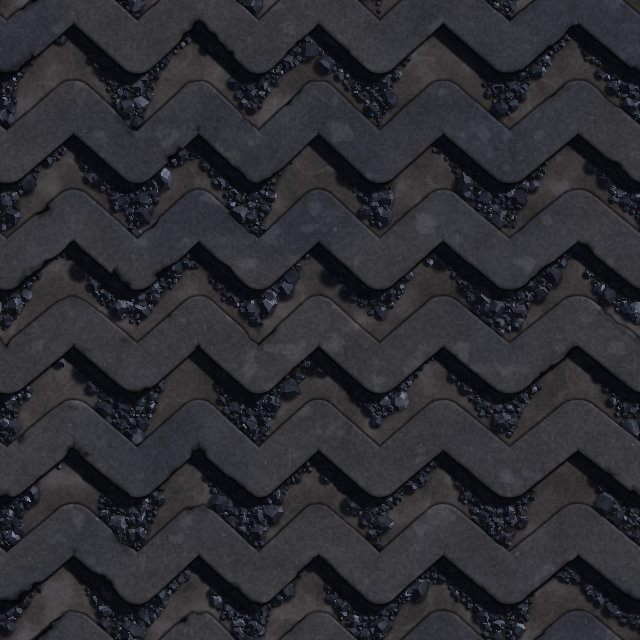
Give the GLSL for this texture, as a WebGL 1 fragment shader.

```glsl
precision highp float;
// Rows of dark rubber zigzag treads with broken coal lying in the grooves.
uniform vec2 u_resolution;

const float TAU = 6.28318;
const float PITCH = 0.2;             // five zigzags across
const float ROW = 1.0 / 6.0;         // six treads down
const float RISE = 0.087;            // height of each zigzag
const float HALF_WIDTH = 0.0345;     // half the tread thickness
const vec2 PEAK = vec2(0.115, 0.845);
const float BEND = 0.0115;           // uneven spacing across
const float SAG = 0.005;             // uneven spacing down
const vec2 LIGHT = vec2(0.707, 0.707);
const float SHADOW_REACH = 0.024;
const float BEVEL = 0.006;
const float COAL_LIMIT = 0.80;       // lower means more coal
const vec3 RUBBER = vec3(0.185, 0.19, 0.225);
const vec3 RUBBER_WORN = vec3(0.22, 0.217, 0.235);
const vec3 EARTH = vec3(0.225, 0.21, 0.215);
const vec3 DUST = vec3(0.36, 0.355, 0.375);
const vec3 SHADE = vec3(0.03, 0.035, 0.055);
const vec3 COAL_LIT = vec3(0.36, 0.38, 0.44);

float hash(vec2 c) {
  vec3 q = fract(c.xyx * 0.1031);
  q += dot(q, q.yzx + 33.33);
  return fract((q.x + q.y) * q.z);
}

// Value noise that wraps after n cells
float noise(vec2 p, float n) {
  vec2 i = floor(p * n), f = fract(p * n);
  f = f * f * (3.0 - 2.0 * f);
  vec2 a = mod(i, n), b = mod(i + 1.0, n);
  return mix(mix(hash(a), hash(vec2(b.x, a.y)), f.x),
             mix(hash(vec2(a.x, b.y)), hash(b), f.x), f.y);
}

float fbm(vec2 p, float n) {
  float sum = 0.0, amp = 0.5;
  for (int i = 0; i < 4; i++) {
    sum += amp * noise(p, n);
    n *= 2.0;
    amp *= 0.5;
  }
  return sum / 0.9375;
}

// x: distance to the tread edge, y: place between two treads, z: offset from peak
vec3 tread(vec2 p) {
  p += vec2(BEND, SAG) * (1.0 - cos(TAU * (p - vec2(0.16, 0.14)))) - PEAK;
  float x = mod(p.x + 0.5 * PITCH, PITCH) - 0.5 * PITCH;
  float drop = 2.0 * RISE * abs(x) / PITCH;
  float v = (p.y + drop) / ROW;
  vec2 q = vec2(abs(x), (v - floor(v + 0.5)) * ROW - drop);
  vec2 leg = vec2(0.5 * PITCH, -RISE);
  float t = clamp(dot(q, leg) / dot(leg, leg), 0.0, 1.0);
  return vec3(length(q - leg * t) - HALF_WIDTH, fract(v), x / PITCH);
}

// Coal gathers under the upper tread and in the valleys
float coalDensity(vec2 p, vec3 t) {
  float up = clamp((t.y - 0.27) / 0.46, 0.0, 1.0);
  return 0.75 * fbm(p, 11.0) + 0.55 * up + 1.4 * t.z * t.z + 0.15 * sin(TAU * t.z);
}

// Faceted lumps; pile holds height, brightness and cast shadow
void addCoal(vec2 p, float cells, float seed, inout vec3 pile) {
  for (int j = -1; j <= 1; j++) for (int i = -1; i <= 1; i++) {
    vec2 cell = floor(p * cells) + vec2(float(i), float(j));
    vec2 id = mod(cell, cells) + seed;
    vec2 jitter = vec2(hash(id + 3.7), hash(id + 9.2));
    vec2 centre = (cell + 0.2 + 0.6 * jitter) / cells;
    float radius = mix(0.34, 0.66, hash(id + 5.1)) / cells;
    vec3 t = tread(centre);
    if (t.x < 0.3 * radius || coalDensity(centre, t) < COAL_LIMIT) continue;
    vec2 q = (p - centre) / radius;
    float h = 0.4 + 0.25 * jitter.x;
    float bright = 0.25 + 0.3 * jitter.y;
    for (int k = 0; k < 7; k++) {
      float rnd = hash(id + float(k) * 17.3), rnd2 = hash(id + float(k) * 7.9 + 41.0);
      float a = TAU * (float(k) + 0.7 * rnd) / 7.0;
      vec2 dir = vec2(cos(a), sin(a));
      float face = (0.65 + 0.35 * rnd2 - dot(q, dir)) * (0.5 + 1.1 * rnd);
      if (face < h) {
        h = face;
        bright = (0.5 + 0.5 * dot(dir, LIGHT)) * (0.3 + 0.8 * rnd2 * rnd2);
      }
    }
    pile.z = max(pile.z, 1.0 - smoothstep(0.6, 1.15, length(q + LIGHT * 0.45)));
    if (h * radius > pile.x) pile.xy = vec2(h * radius, bright * smoothstep(-0.1, 0.2, h));
  }
}

void main() {
  vec2 p = gl_FragCoord.xy / u_resolution;
  float px = 1.0 / min(u_resolution.x, u_resolution.y);
  vec3 t = tread(p);
  float grain = noise(p, 256.0) - 0.5, mottle = fbm(p, 24.0), broad = fbm(p, 4.0);

  // Chipped tread edges, most common in one column
  float chip = smoothstep(0.62, 0.82, noise(p, 26.0)) * (0.55 + 0.45 * cos(TAU * (p.x - 0.15)));
  float d = t.x + 0.009 * chip * noise(p, 110.0) + 0.0015 * (mottle - 0.5);

  // Groove floor with dusty stains and pale cracked rims
  vec3 color = EARTH * (0.72 + 0.56 * mottle + 0.2 * grain);
  float rim = 1.0 - smoothstep(0.0, 0.035, abs(fbm(p + 0.37, 14.0) - 0.5));
  color = mix(color, DUST, 0.35 * rim * noise(p, 60.0) + 0.25 * smoothstep(0.55, 0.8, mottle));
  color *= 1.0 - 0.45 * smoothstep(-0.08, 0.1, coalDensity(p, t) - COAL_LIMIT);

  // Coal in three sizes
  vec3 pile = vec3(0.0);
  if (d > -0.01) {
    addCoal(p, 34.0, 11.0, pile);
    addCoal(p, 57.0, 83.0, pile);
    addCoal(p, 104.0, 157.0, pile);
  }
  color = mix(color, SHADE, 0.8 * pile.z);
  vec3 coal = mix(SHADE * 1.5, COAL_LIT, pile.y * (0.85 + 0.6 * noise(p, 170.0)));
  color = mix(color, coal, smoothstep(0.0, px, pile.x));

  // Shadow cast by the treads and darkness at their feet
  float shadow = 0.0;
  for (int k = 1; k <= 3; k++) {
    float edge = tread(p + LIGHT * SHADOW_REACH * float(k) / 3.0).x;
    shadow = max(shadow, 1.0 - smoothstep(-0.002, 0.003, edge));
  }
  color = mix(color, SHADE, 0.9 * shadow);
  color *= 0.4 + 0.6 * smoothstep(0.0, 0.006, d);

  // Worn rubber with specks, scuffs and a rounded edge
  vec2 slope = vec2(tread(p + vec2(0.001, 0.0)).x, tread(p + vec2(0.0, 0.001)).x) - t.x;
  float bevel = smoothstep(-BEVEL, 0.0, d);
  vec3 rubber = mix(RUBBER, RUBBER_WORN, smoothstep(0.35, 0.65, broad));
  rubber *= 0.87 + 0.26 * mottle + 0.22 * grain;
  rubber += 0.09 * smoothstep(0.86, 1.0, noise(p, 190.0)) * noise(p, 20.0);
  rubber += 0.05 * smoothstep(0.64, 0.8, fbm(p + 0.61, 30.0));
  rubber *= 1.0 + bevel * (0.35 * dot(slope, LIGHT) / 0.001 - 0.05);
  rubber *= 1.0 - 0.4 * chip * smoothstep(-0.012, 0.0, d);
  color = mix(rubber, color, smoothstep(-px, px, d));

  gl_FragColor = vec4(color, 1.0);
}
```
